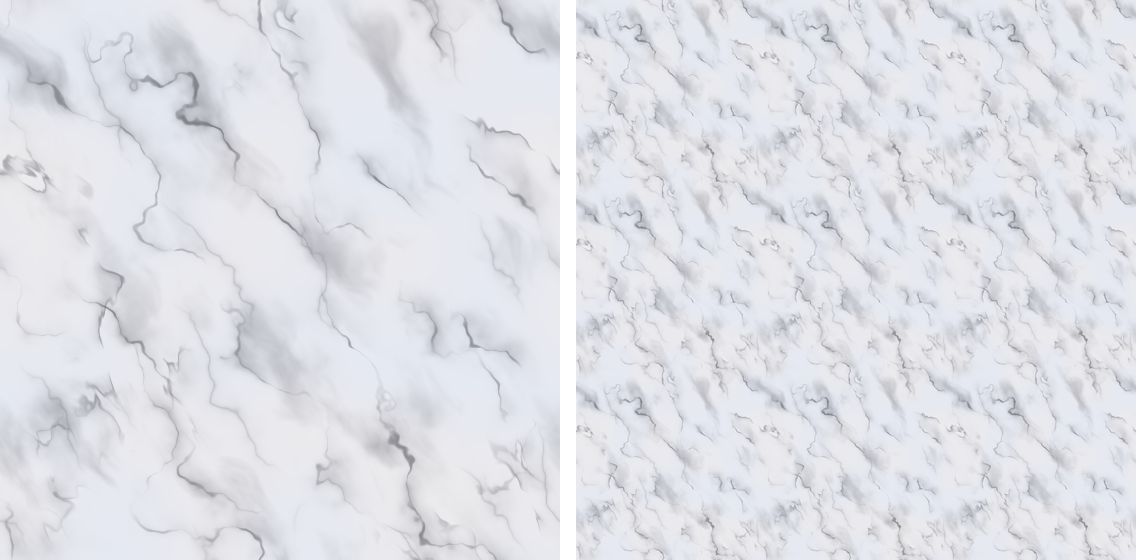
Left, the tile; right, the same tile 3 across and 3 down.
Write a three.js fragment shader that draws this texture.

```glsl
// White marble with diagonal grey veins, smoky washes and crinkled veinlets; tiles seamlessly.
varying vec2 vUv;

// Vein-aligned axes: x runs across the veins, y along them. Whole entries keep them periodic.
vec2 veinAxes(vec2 p) {
  return vec2(3.0 * p.x + 2.0 * p.y, 3.0 * p.y - 2.0 * p.x);
}

// Random unit gradient of a lattice cell, wrapped to the unit tile
vec2 cellGradient(vec2 cell, vec2 freq, float seed) {
  vec2 c = cell * freq.yx;
  float period = 13.0 * freq.x * freq.y;
  vec2 wrapped = vec2(3.0 * c.x - 2.0 * c.y, 2.0 * c.x + 3.0 * c.y);
  wrapped = floor(mod(wrapped + 0.5, period)) + seed * 17.0;
  vec3 h = fract(wrapped.xyx * 0.1031);
  h += dot(h, h.yzx + 33.33);
  float angle = 6.2832 * fract((h.x + h.y) * h.z);
  return vec2(cos(angle), sin(angle));
}

// Gradient noise; freq holds whole numbers of cells across and along the veins
float noise(vec2 p, vec2 freq, float seed) {
  vec2 q = veinAxes(p) * freq;
  vec2 i = floor(q);
  vec2 f = q - i;
  vec2 u = f * f * f * (f * (f * 6.0 - 15.0) + 10.0);
  vec2 e = vec2(1.0, 0.0);
  float a = dot(cellGradient(i, freq, seed), f);
  float b = dot(cellGradient(i + e.xy, freq, seed), f - e.xy);
  float c = dot(cellGradient(i + e.yx, freq, seed), f - e.yx);
  float d = dot(cellGradient(i + e.xx, freq, seed), f - e.xx);
  return mix(mix(a, b, u.x), mix(c, d, u.x), u.y);
}

float fbm(vec2 p, vec2 freq, float seed) {
  float sum = 0.0;
  float amp = 1.0;
  for (int k = 0; k < 5; k++) {
    sum += amp * noise(p, freq, seed + float(k));
    freq *= 2.0;
    amp *= 0.5;
  }
  return sum;
}

// Long vein: a broken dark core with a mottled wash, wider on one side
float vein(vec2 p, float offset, float smoke, float seed) {
  float phase = veinAxes(p).x + offset + 0.6 * fbm(p, vec2(1.0), seed);
  float d = (fract(phase) - 0.5) / 3.6;
  float presence = smoothstep(-0.28, 0.32, noise(p, vec2(1.0, 2.0), seed + 11.0));
  float pieces = smoothstep(-0.3, 0.4, fbm(p, vec2(5.0, 4.0), seed + 23.0));
  float width = 0.001 + 0.0045 * pieces;
  float core = 1.0 - smoothstep(0.2 * width, width + 0.0022, abs(d));
  float reach = mix(0.011, 0.034, smoothstep(-0.004, 0.004, d));
  float wash = exp(-abs(d) / reach) * (1.0 - smoothstep(0.06, 0.13, abs(d)));
  float mottle = clamp(0.45 + 1.1 * fbm(p, vec2(4.0, 2.0), seed + 31.0), 0.0, 1.3);
  return presence * (core * (0.15 + 0.5 * pieces) + smoke * wash * mottle);
}

// Hair-thin pale thread that fades in and out
float thread(vec2 p, float seed) {
  float phase = 2.0 * veinAxes(p).x + 0.7 * fbm(p, vec2(1.0), seed);
  float d = abs(fract(phase) - 0.5) / 7.2;
  float presence = smoothstep(0.0, 0.4, noise(p, vec2(2.0, 1.0), seed + 9.0));
  return presence * (0.2 * exp(-d / 0.002) + 0.07 * exp(-d / 0.012));
}

// Crinkled lobes: a sharp outline with a wash fading inward, only in patches
float crinkle(vec2 p, float seed) {
  vec2 warp = vec2(noise(p, vec2(4.0), seed + 5.0), noise(p, vec2(4.0), seed + 6.0));
  float f = fbm(p + 0.03 * warp, vec2(2.0, 1.0), seed);
  float patchMask = smoothstep(0.05, 0.42, noise(p, vec2(1.0), seed + 13.0));
  float strength = smoothstep(-0.3, 0.4, noise(p, vec2(5.0), seed + 17.0));
  float outline = 1.0 - smoothstep(0.005, 0.05, abs(f));
  float wash = smoothstep(-0.03, 0.03, f) * exp(-max(f, 0.0) * 7.0);
  return patchMask * strength * (0.4 * outline + 0.3 * wash);
}

void main() {
  vec2 p = vUv;

  // Smoky streaks drifting along the veins
  vec2 drift = vec2(noise(p, vec2(3.0), 71.0), noise(p, vec2(3.0), 72.0));
  float smoke = smoothstep(0.12, 0.95, fbm(p + 0.04 * drift, vec2(2.0, 1.0), 61.0));

  // Total darkness of all layers
  float shade = 0.32 * smoke;
  shade += vein(p, 0.0, 0.36, 1.0);
  shade += 0.75 * vein(p, 0.38, 0.5, 101.0);
  shade += thread(p, 151.0);
  shade += crinkle(p, 201.0);
  shade = 1.0 - exp(-1.15 * shade);

  // Stone body shifts between cool and warm white
  float warmth = smoothstep(-0.4, 0.4, noise(p, vec2(1.0), 251.0));
  vec3 coolWhite = vec3(0.898, 0.913, 0.948);
  vec3 warmWhite = vec3(0.922, 0.918, 0.930);
  vec3 veinGrey = vec3(0.33, 0.33, 0.36);
  vec3 stone = mix(coolWhite, warmWhite, warmth);
  gl_FragColor = vec4(mix(stone, veinGrey, shade), 1.0);
}
```
